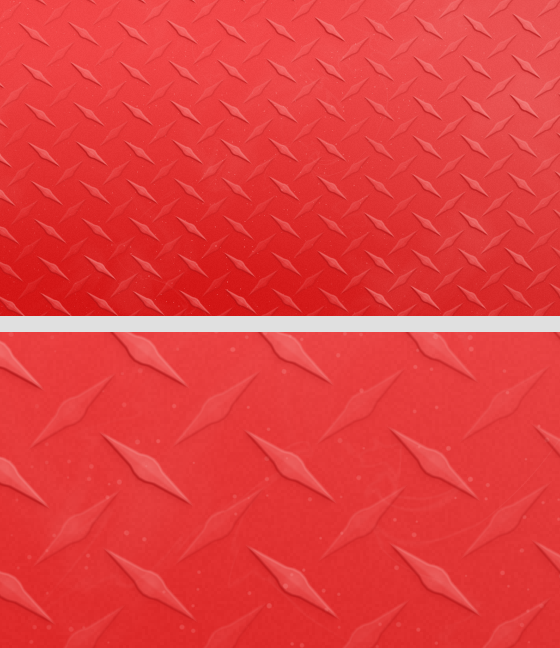
Top, the full canvas; bottom, a detail of the centre.
A Shadertoy shader for this texture:

```glsl
// Worn red diamond tread plate: bold and faint lozenges on a slightly skewed lattice.

// Lattice, in canvas heights, measured from the top left
const vec2 ORIGIN = vec2(1.044, 0.0926);    // centre of column 0, row 0
const vec2 PITCH = vec2(0.156, 0.1296);     // column and row spacing
const vec2 SHRINK = vec2(0.00144, 0.00104); // spacing lost per row
const float COLUMN_LEAN = 0.0014;           // sideways drift per row
const float ROW_TILT = 0.0028;              // rise per column

// Lozenges
const float HALF_LENGTH = 0.060;
const float HALF_WIDTH = 0.0105;
const float NUB_WIDTH = 0.0022;
const vec2 AXIS = vec2(0.77, 0.638);
const float BOLD_STRENGTH = 1.0;
const float FAINT_STRENGTH = 0.42;

// Colours
const vec3 RED_BOTTOM = vec3(0.825, 0.085, 0.085);
const vec3 RED_MIDDLE = vec3(0.885, 0.19, 0.19);
const vec3 RED_TOP = vec3(0.945, 0.275, 0.28);
const vec3 HAZE = vec3(0.89, 0.37, 0.37);
const vec3 PALE = vec3(0.97, 0.58, 0.57);
const vec3 SHADE = vec3(0.66, 0.05, 0.06);

// Wear
const float SPECK_CELLS = 52.0;
const float GRAIN_CELLS = 300.0;
const float GRAIN = 0.018;

float hash(vec2 p) {
    vec3 q = fract(p.xyx * vec3(0.1031, 0.1030, 0.0973));
    q += dot(q, q.yzx + 33.33);
    return fract((q.x + q.y) * q.z);
}

// Layered, bent sines, roughly -1 to 1
float waves(vec2 p) {
    float sum = 0.0, gain = 0.5;
    for (int k = 0; k < 5; k++) {
        p += 0.7 * sin(p.yx * 1.3 + float(k) * 1.9);
        sum += gain * sin(p.x) * cos(p.y);
        p = mat2(1.5, 1.1, -1.1, 1.5) * p;
        gain *= 0.55;
    }
    return sum;
}

// Small round flecks, at most one per cell
float specks(vec2 p) {
    vec2 id = floor(p);
    vec2 centre = 0.25 + 0.5 * vec2(hash(id + 7.0), hash(id + 31.0));
    float radius = mix(0.04, 0.13, hash(id + 53.0));
    float dist = length(fract(p) - centre);
    return step(0.78, hash(id)) * (1.0 - smoothstep(radius - 0.04, radius + 0.06, dist));
}

// Invert the skewed lattice by a few fixed-point steps
vec2 latticeAt(vec2 p) {
    vec2 g = vec2(0.0);
    for (int k = 0; k < 4; k++) {
        g.x = (p.x - ORIGIN.x - COLUMN_LEAN * g.y) / (PITCH.x - SHRINK.x * g.y);
        g.y = (p.y - ORIGIN.y + ROW_TILT * g.x) / (PITCH.y - SHRINK.y * g.y);
    }
    return g;
}

// Raised lozenge: pale facets, lit upper edge, shaded lower edge
vec3 emboss(vec3 col, vec2 p, vec2 axis, float strength, float aa) {
    float along = dot(p, axis);
    float side = dot(p, vec2(-axis.y, axis.x));
    float t = abs(along) / HALF_LENGTH;
    float width = HALF_WIDTH * (1.0 - t) + NUB_WIDTH * (1.0 - smoothstep(0.1, 0.28, t));
    float d = abs(side) - width;
    float body = 1.0 - smoothstep(-aa, aa, d);
    float upper = smoothstep(-0.002, 0.002, side);
    float ends = 1.0 - smoothstep(0.85, 1.1, t);
    float rim = ends * (1.0 - smoothstep(0.0, 0.0016 + aa, abs(d)));
    float shadow = ends * (1.0 - body) * exp(-max(d, 0.0) / 0.004);
    float nub = 1.0 - smoothstep(0.004, 0.012, length(p));

    col = mix(col, SHADE, strength * 0.28 * shadow * (1.0 - upper));
    col = mix(col, PALE, strength * body * (0.20 + 0.16 * upper + 0.08 * nub));
    col = mix(col, PALE, strength * 0.42 * rim * upper);
    return mix(col, SHADE, strength * 0.55 * rim * (1.0 - upper));
}

void mainImage(out vec4 fragColor, in vec2 fragCoord) {
    vec2 p = fragCoord / iResolution.y;
    float across = fragCoord.x / iResolution.x;
    float aa = 1.0 / iResolution.y;

    // Painted gradient, hazier toward the upper right
    float h = p.y + 0.05 * (across - 0.5);
    vec3 col = mix(RED_BOTTOM, RED_MIDDLE, smoothstep(0.0, 0.52, h));
    col = mix(col, RED_TOP, smoothstep(0.38, 0.9, h));
    col = mix(col, HAZE, 0.55 * smoothstep(0.35, 1.1, across) * (0.5 + 0.5 * p.y));

    // Smears, wisps and flecks
    float smear = waves(p * 7.0 + 2.0);
    float patchy = smoothstep(-0.1, 0.6, waves(p * 3.1 + 5.0));
    float wisp = 1.0 - smoothstep(0.0, 0.035, abs(waves(p * 6.0 + 9.0) - 0.12));
    col = mix(col, PALE, 0.10 * smoothstep(0.0, 0.7, smear) + 0.10 * wisp * patchy);
    col = mix(col, PALE, specks(p * SPECK_CELLS) * (0.12 + 0.22 * patchy));
    col += GRAIN * (hash(floor(p * GRAIN_CELLS)) - 0.5);

    // Two interleaved sets of lozenges, each worn differently
    vec2 grid = latticeAt(vec2(p.x, 1.0 - p.y));
    for (int k = 0; k < 2; k++) {
        bool bold = k == 0;
        vec2 g = grid + (bold ? 0.5 : 0.0);
        vec2 size = PITCH - SHRINK * vec2(1.0, 2.0) * grid.y;
        vec2 local = (fract(g) - 0.5) * size * vec2(1.0, -1.0);
        float wear = mix(0.75, 1.1, hash(floor(g) + 40.0)) * (1.0 + 0.25 * smear);
        float strength = bold ? BOLD_STRENGTH : FAINT_STRENGTH * mix(0.6, 1.25, across);
        vec2 axis = normalize(AXIS) * vec2(1.0, bold ? -1.0 : 1.0);
        col = emboss(col, local, axis, strength * wear, aa);
    }
    fragColor = vec4(clamp(col, 0.0, 1.0), 1.0);
}
```
